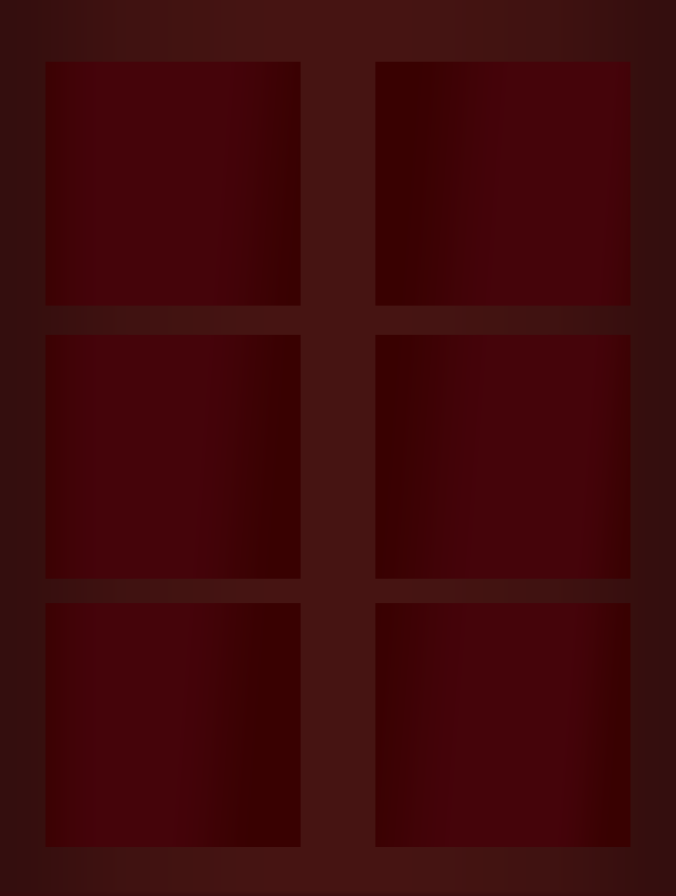
A WebGL 1 fragment shader for this background:

```glsl
precision highp float;
// Six dark crimson panels with slanted sheen, set in a brown-red frame.
uniform vec2 u_resolution;

// Antialiased coverage of an axis-aligned box
float boxMask(vec2 offset, vec2 halfSize, vec2 pixel) {
  vec2 inside = clamp((halfSize - abs(offset)) / pixel + 0.5, 0.0, 1.0);
  return inside.x * inside.y;
}

// Frame: warm at the middle, darker toward both sides
vec3 frameColor(vec2 uv) {
  float side = abs(uv.x - 0.5) * 2.0;
  vec3 color = mix(vec3(0.275, 0.080, 0.071), vec3(0.247, 0.069, 0.065),
                   smoothstep(0.1, 0.75, side));
  color = mix(color, vec3(0.204, 0.054, 0.053), smoothstep(0.6, 1.0, side));
  float bottomEdge = 1.0 - smoothstep(0.0, 0.007, uv.y);
  return mix(color, vec3(0.22, 0.04, 0.05), 0.6 * bottomEdge);
}

// Panels: bright bands whose inner and right edges lean with height
vec3 panelColor(vec2 uv) {
  float slanted = uv.x - 0.1 * (uv.y - 0.5);
  float leftBand = smoothstep(0.03, 0.155, uv.x)
                 * (1.0 - smoothstep(0.285, 0.43, slanted));
  float rightBand = smoothstep(0.555, 0.725, slanted)
                  * (1.0 - smoothstep(0.86, 0.955, slanted));
  float sheen = uv.x < 0.5 ? leftBand : rightBand;
  return mix(vec3(0.222, 0.004, 0.004), vec3(0.271, 0.014, 0.039), sheen);
}

void main() {
  vec2 pixel = 1.0 / u_resolution;
  vec2 uv = gl_FragCoord.xy * pixel;

  // Three rows, mirrored about the central post
  float panels = 0.0;
  for (int i = 0; i < 3; i++) {
    float row = float(i);
    vec2 center = vec2(0.244, 0.1908 + 0.2967 * row + 0.0027 * row * row);
    vec2 offset = vec2(abs(uv.x - 0.5), uv.y) - center;
    panels = max(panels, boxMask(offset, vec2(0.1887, 0.1361), pixel));
  }

  gl_FragColor = vec4(mix(frameColor(uv), panelColor(uv), panels), 1.0);
}
```
